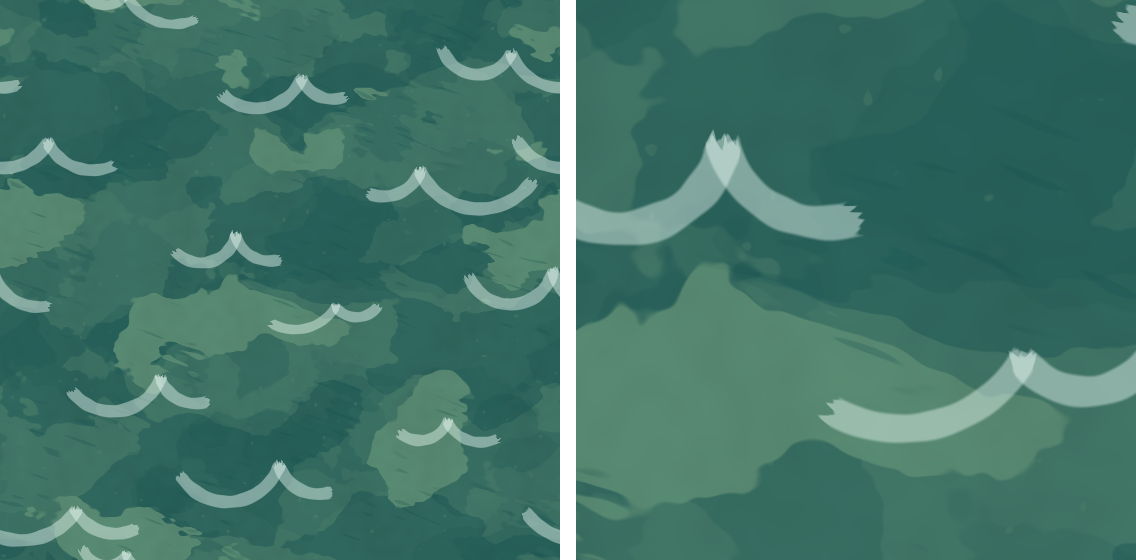
Left, the full canvas; right, a detail of the centre.
This pattern is drawn by a WebGL 1 fragment shader. Its source:

```glsl
precision highp float;
// Painted sea: translucent teal washes with torn edges over a light green ground,
// topped by pale brushed waves. Each wash is a thresholded field of wrapping swells
// and gradient noise; each wave is two circular brush arcs that overlap at the crest.

uniform vec2 u_resolution;

const float TAU = 6.2831853;

float hash(vec2 p) {
  vec3 q = fract(p.xyx * vec3(0.1031, 0.1030, 0.0973));
  q += dot(q, q.yzx + 33.33);
  return fract((q.x + q.y) * q.z);
}

// Slope contribution of one lattice corner, wrapped to the period.
float corner(vec2 cell, vec2 offset, vec2 period, float seed) {
  float angle = TAU * hash(mod(cell, period) + seed * 17.0 + 3.0);
  return dot(vec2(cos(angle), sin(angle)), offset);
}

// Gradient noise that repeats after a whole number of cells.
float noise(vec2 p, vec2 period, float seed) {
  vec2 c = floor(p), f = p - c, e = vec2(1.0, 0.0);
  vec2 w = f * f * f * (f * (f * 6.0 - 15.0) + 10.0);
  return mix(
    mix(corner(c, f, period, seed), corner(c + e.xy, f - e.xy, period, seed), w.x),
    mix(corner(c + e.yx, f - e.yx, period, seed), corner(c + 1.0, f - 1.0, period, seed), w.x),
    w.y);
}

float tiled(vec2 p, vec2 cells, float seed) {
  return noise(p * cells, cells, seed);
}

// Field whose level sets outline the blots of one wash.
float blotField(vec2 p, float seed, float torn) {
  p += 0.035 * vec2(tiled(p, vec2(7.0), seed + 1.0), tiled(p, vec2(8.0), seed + 2.0));
  vec3 swell = sin(TAU * vec3(p.x + 2.0 * p.y, 2.0 * p.x - p.y, p.x - 3.0 * p.y)
                   + seed * vec3(1.7, 2.9, 4.1));
  return 0.15 * (swell.x + swell.y + swell.z)
       + 0.7 * tiled(p, vec2(6.0, 8.0), seed + 3.0)
       + 0.25 * tiled(p, vec2(16.0, 20.0), seed + 4.0)
       + 0.06 * tiled(p, vec2(55.0, 65.0), seed + 5.0) + torn;
}

float above(float level, float value) {
  return smoothstep(level - 0.012, level + 0.012, value);
}

// Coverage of a brushed arc that hangs between two points, with ragged ends.
float brushArc(vec2 p, vec2 from, vec2 to, float sagRatio, float halfWidth, float seed) {
  float chord = length(to - from);
  float sag = sagRatio * chord;
  float radius = (0.25 * chord * chord + sag * sag) / (2.0 * sag);
  vec2 axis = (to - from) / chord;
  vec2 q = p - 0.5 * (from + to);
  q = vec2(dot(q, axis), dot(q, vec2(-axis.y, axis.x)) - radius + sag);

  float along = radius * atan(q.x, -q.y);
  float across = length(q) - radius;
  float reach = radius * asin(min(0.5 * chord / radius, 1.0)) + 0.4 * halfWidth;
  float bristle = noise(vec2(across * 320.0, sign(along) * 2.5), vec2(64.0), seed);
  float wobble = noise(vec2(along * 45.0, 0.5), vec2(64.0), seed + 1.0);

  float rounding = 0.6 * halfWidth;
  vec2 box = vec2(abs(along) - reach + 0.009 * bristle,
                  abs(across) - halfWidth + 0.002 * wobble) + rounding;
  float d = length(max(box, 0.0)) + min(max(box.x, box.y), 0.0) - rounding;
  return 1.0 - smoothstep(-0.0013, 0.0013, d);
}

void main() {
  vec2 p = gl_FragCoord.xy / u_resolution;
  vec3 ground = vec3(0.34, 0.53, 0.44);
  vec3 teal = vec3(0.08, 0.31, 0.31);
  vec3 foam = vec3(0.91, 0.975, 0.95);

  // Slanted dry-brush streaks, present only in patches.
  float streak = noise(vec2(16.0 * p.x, 90.0 * p.y + 30.0 * p.x), vec2(16.0, 30.0), 40.0);
  float patchy = smoothstep(-0.05, 0.2, tiled(p, vec2(6.0, 7.0), 41.0));
  float torn = 0.12 * streak * patchy;

  // Washes, from the broad middle tone to the deepest blots.
  float bare = blotField(p, 0.0, torn);
  float painted = 1.0 - above(0.275, bare);
  float faint = above(0.0, blotField(p, 5.0, torn));
  float dark = above(0.045, blotField(p, 2.0, torn) - 0.4 * bare);
  float deep = above(0.13, blotField(p, 8.0, torn));
  vec3 color = mix(ground, teal, 0.35 * painted);
  color = mix(color, teal, 0.14 * faint * painted);
  color = mix(color, teal, 0.40 * dark * painted);
  color = mix(color, teal, 0.22 * deep * painted);

  // Streak marks, pale specks and soft pigment variation.
  color = mix(color, teal, 0.25 * patchy * smoothstep(0.32, 0.42, streak));
  color = mix(color, ground, 0.3 * smoothstep(0.48, 0.56, tiled(p, vec2(70.0), 42.0)));
  color *= 1.0 + 0.04 * tiled(p, vec2(11.0, 6.0), 43.0) + 0.03 * tiled(p, vec2(40.0), 44.0);

  // Waves on a staggered, jittered 3 by 4 grid.
  for (int i = 0; i < 12; i++) {
    float id = float(i), column = mod(id, 3.0), row = floor(id / 3.0);
    vec4 r = vec4(hash(vec2(id, 1.0)), hash(vec2(id, 12.0)),
                  hash(vec2(id, 23.0)), hash(vec2(id, 34.0)));
    vec2 crest = vec2((column + 0.4 * row + 0.5) / 3.0, (row + 0.3 * column + 0.4) / 4.0);
    crest += vec2(0.07, 0.06) * (r.zw - 0.5);
    vec2 d = fract(p - crest + 0.5) - 0.5;
    if (r.w > 0.78) d.x = -d.x;

    float halfWidth = 0.009 + 0.003 * r.x;
    vec2 leftEnd = vec2(-0.075 - 0.14 * r.x * r.x, 0.05 * r.y - 0.035);
    vec2 rightEnd = vec2(0.07 + 0.06 * r.y, -0.03 - 0.04 * r.z);
    float left = brushArc(d, leftEnd, vec2(0.0), 0.25 + 0.13 * r.z, halfWidth, id);
    float right = brushArc(d, vec2(0.0), rightEnd, 0.2, 0.95 * halfWidth, id + 20.0);
    color = mix(color, foam, 0.45 * left);
    color = mix(color, foam, 0.45 * right);
  }
  gl_FragColor = vec4(color, 1.0);
}
```
